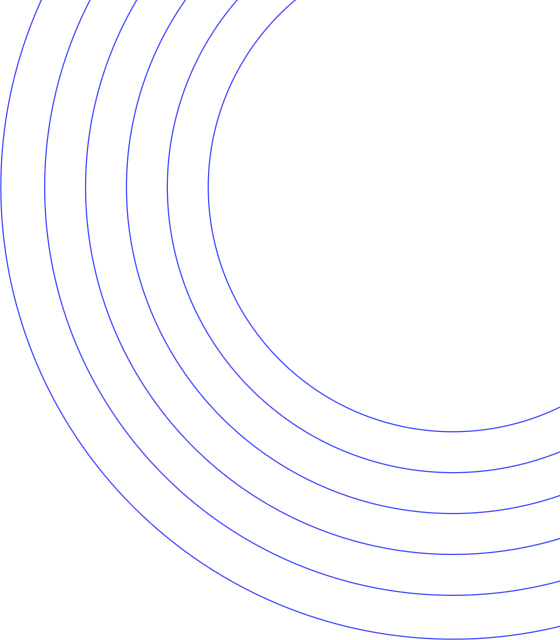
This background is drawn by a WebGL 2 fragment shader. Its source:

```glsl
#version 300 es
precision highp float;
// Thin blue concentric rings on white, centred in the upper right.
// Five rings are evenly spaced by a loop; a sixth outer ring sits slightly
// further out. Lengths are fractions of the canvas height.

uniform vec2 u_resolution;
out vec4 fragColor;

const vec3 PAPER = vec3(1.0);
const vec3 INK = vec3(0.30, 0.32, 1.0);
const vec2 CENTER = vec2(0.7077, 0.7077);
const float INNER_RADIUS = 0.3823;
const float RING_STEP = 0.0639;
const int EVEN_RINGS = 5;
const float OUTER_RADIUS = 0.7064;
const float LINE_WIDTH = 0.00205;

// Antialiased coverage of a stroke at a given distance from its centre line.
float stroke(float dist, float pixel) {
    float halfWidth = 0.5 * LINE_WIDTH;
    return clamp(0.5 + (halfWidth - abs(dist)) / pixel, 0.0, 1.0);
}

void main() {
    float pixel = 1.0 / u_resolution.y;
    float radius = length(gl_FragCoord.xy * pixel - CENTER);

    // Outer ring, then the evenly spaced ones
    float ink = stroke(radius - OUTER_RADIUS, pixel);
    for (int i = 0; i < EVEN_RINGS; i++) {
        float ringRadius = INNER_RADIUS + float(i) * RING_STEP;
        ink = max(ink, stroke(radius - ringRadius, pixel));
    }

    fragColor = vec4(mix(PAPER, INK, ink), 1.0);
}
```
